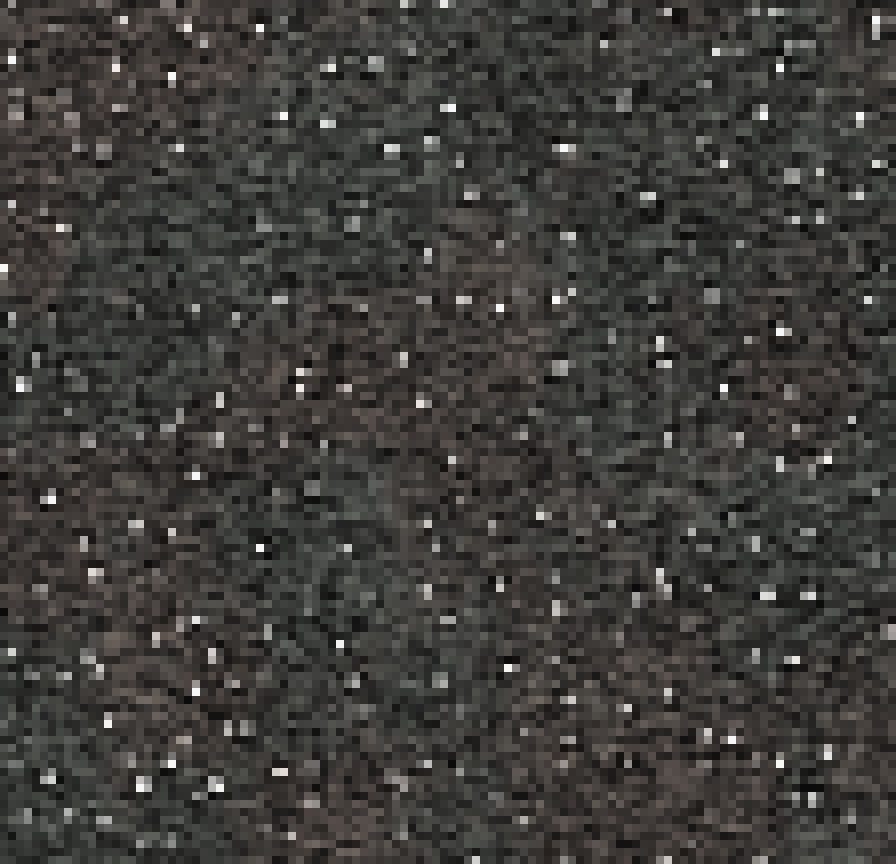
A Shadertoy shader for this texture:

```glsl
// Dark mineral grit: a mosaic of charcoal grains with scattered pale glints.
#define CELLS 112.0        // grains across the canvas
#define GRAIN_MEAN 0.232   // middle brightness
#define GRAIN_SPREAD 0.064 // deviation of grain brightness
#define STREAK 0.5         // sideways smear of the grains
#define PATCH_SPREAD 0.045 // brightness drift of large patches
#define GLINT_BLOCK 5.0    // grains per glint block
#define GLINT_CHANCE 0.58  // share of blocks with a glint
#define GLINT_SIZE 1.3     // mean glint width in grains
#define HALO 0.13          // darkening around a glint
#define BROWN vec3(1.07, 0.98, 0.93)
#define GREEN vec3(0.98, 1.01, 0.96)

// Integer hash: three values in 0..1 per lattice point and seed
vec3 hash3(vec2 lattice, int seed) {
    uvec3 v = uvec3(ivec3(ivec2(floor(lattice)) + 4096, seed));
    v = v * 1664525u + 1013904223u;
    v.x += v.y * v.z; v.y += v.z * v.x; v.z += v.x * v.y;
    v ^= v >> 16u;
    v.x += v.y * v.z; v.y += v.z * v.x; v.z += v.x * v.y;
    return vec3(v >> 8u) / 16777216.0;
}

// Nearly normal random value with unit deviation
float normalNoise(vec2 cell, int seed) {
    return (dot(hash3(cell, seed), vec3(1.0)) - 1.5) * 2.0;
}

float valueNoise(vec2 p, int seed) {
    vec2 i = floor(p), f = fract(p);
    f = f * f * (3.0 - 2.0 * f);
    vec2 k = vec2(0.0, 1.0);
    return mix(mix(hash3(i, seed).x, hash3(i + k.yx, seed).x, f.x),
               mix(hash3(i + k.xy, seed).x, hash3(i + k.yy, seed).x, f.x), f.y);
}

// Part of a unit cell covered by a box at the given offset
float coverage(vec2 offset, vec2 size) {
    vec2 c = clamp(0.5 * (size + 1.0) - abs(offset), vec2(0.0), min(size, vec2(1.0)));
    return c.x * c.y;
}

// Light added by nearby glints, less their dark rims
float glints(vec2 cell) {
    vec2 home = floor(cell / GLINT_BLOCK);
    float light = 0.0;
    for (int y = -1; y <= 1; y++)
    for (int x = -1; x <= 1; x++) {
        vec2 block = home + vec2(x, y);
        vec3 place = hash3(block, 11), look = hash3(block, 12);
        if (place.z > GLINT_CHANCE) continue;
        vec2 offset = cell + 0.5 - (block + place.xy) * GLINT_BLOCK;
        vec2 size = GLINT_SIZE + 0.6 * (look.yz - 0.5);
        float power = mix(0.2, 1.0, look.x);
        float core = coverage(offset, size);
        float rim = max(coverage(offset, size + 1.6) - core, 0.0);
        light += power * (core - HALO * rim);
    }
    return light;
}

vec3 grainColor(vec2 cell) {
    // Grain brightness, correlated along rows
    float grain = mix(normalNoise(cell, 1), normalNoise(cell + vec2(1.0, 0.0), 1), STREAK * 0.6);
    grain /= length(vec2(1.0 - STREAK * 0.6, STREAK * 0.6));
    float patches = valueNoise(cell / 16.0, 2) - 0.5;
    float tone = max(GRAIN_MEAN + GRAIN_SPREAD * grain + PATCH_SPREAD * patches, 0.07);

    // Brown and green drift
    float hue = 0.7 * valueNoise(cell / 20.0, 3) + 0.3 * valueNoise(cell / 5.0, 4);
    vec3 tint = mix(GREEN, BROWN, smoothstep(0.3, 0.7, hue));
    return clamp(tone * tint + glints(cell), 0.045, 0.97);
}

void mainImage(out vec4 fragColor, in vec2 fragCoord) {
    float cellsPerPixel = CELLS / iResolution.x;
    vec2 p = fragCoord * cellsPerPixel - 0.5;
    vec2 cell = floor(p);

    // Blend the four nearest grains over one pixel at their borders
    vec2 w = clamp((fract(p) - 0.5) / cellsPerPixel + 0.5, 0.0, 1.0);
    vec2 k = vec2(0.0, 1.0);
    vec3 lower = mix(grainColor(cell), grainColor(cell + k.yx), w.x);
    vec3 upper = mix(grainColor(cell + k.xy), grainColor(cell + k.yy), w.x);
    fragColor = vec4(mix(lower, upper, w.y), 1.0);
}
```
